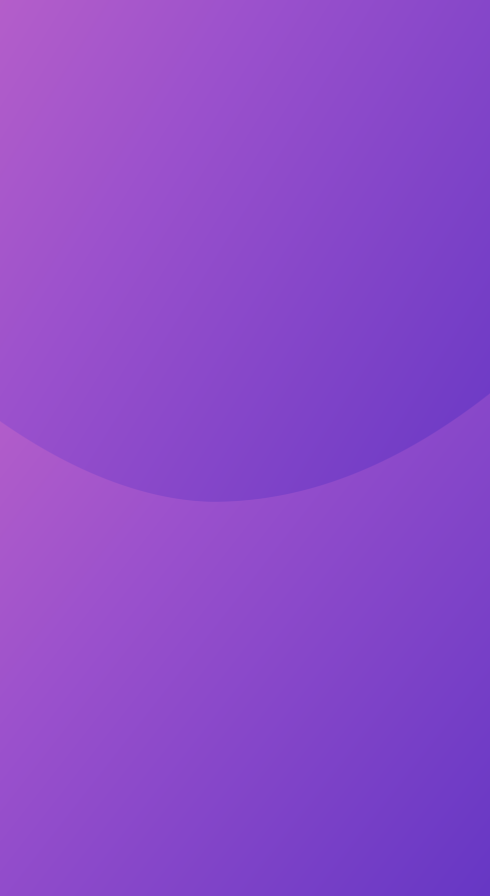
A WebGL 2 fragment shader for this background:

```glsl
#version 300 es
precision highp float;
// Two violet panels, each with its own diagonal gradient from orchid to indigo.
// A shallow bowl-shaped curve, built from two power arcs that meet at its
// lowest point, separates the upper panel from the lower one.
uniform vec2 u_resolution;
out vec4 fragColor;

// Orchid at 0, purple at one third, indigo at 1
vec3 violetRamp(float t) {
    vec3 orchid = vec3(0.705, 0.368, 0.79);
    vec3 purple = vec3(0.605, 0.315, 0.80);
    vec3 indigo = vec3(0.405, 0.217, 0.77);
    vec3 light = mix(orchid, purple, clamp(t / 0.33, 0.0, 1.0));
    return mix(light, indigo, clamp((t - 0.33) / 0.67, 0.0, 1.0));
}

// Height of the dividing curve at horizontal position x
float bowlHeight(float x) {
    float fromLowest = x - 0.436;
    float leftArc = 0.090 * pow(max(-fromLowest, 0.0) / 0.436, 1.85);
    float rightArc = 0.121 * pow(max(fromLowest, 0.0) / 0.564, 2.0);
    return 0.440 + leftArc + rightArc;
}

void main() {
    vec2 uv = gl_FragCoord.xy / u_resolution;

    // Panel gradients
    vec3 upper = violetRamp(0.60 * uv.x + 0.68 * (1.0 - uv.y));
    vec3 lower = violetRamp(0.03 + 0.56 * uv.x + 0.80 * (0.53 - uv.y));

    // Smooth edge, about one pixel wide
    float above = uv.y - bowlHeight(uv.x);
    float edge = 0.6 * fwidth(above);
    fragColor = vec4(mix(lower, upper, smoothstep(-edge, edge, above)), 1.0);
}
```
